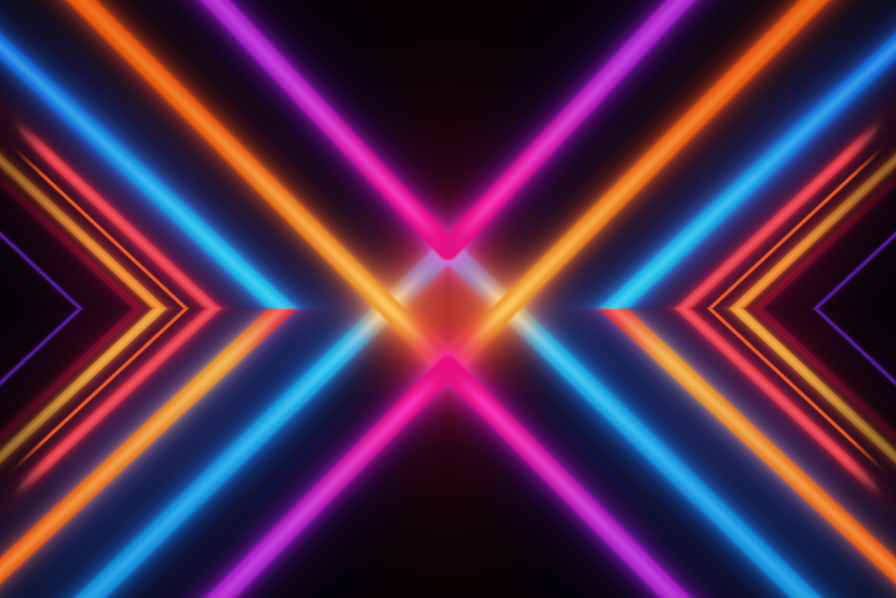
This background is drawn by a WebGL 1 fragment shader. Its source:

```glsl
precision highp float;

uniform vec2 u_resolution;

// Layout, in canvas heights; x is measured from the mirror axis
const float MID_Y = 0.484;
const float CHEVRON_SLOPE = 1.075;
const vec2 UPPER_CROSS = vec2(0.0, 0.583);
const vec2 LOWER_CROSS = vec2(0.0, 0.387);
const vec2 SIDE_CROSS = vec2(0.097, 0.485);
const vec2 MAGENTA_TOP = vec2(0.436, 1.05);
const vec2 ORANGE_TOP = vec2(0.663, 1.05);
const vec2 CYAN_BOTTOM = vec2(0.650, -0.05);
const vec2 MAGENTA_BOTTOM = vec2(0.430, -0.05);
const float BAR_WIDTH = 0.0205;

// Tube colours
const vec3 PINK = vec3(1.0, 0.05, 0.55);
const vec3 PURPLE = vec3(0.72, 0.12, 0.86);
const vec3 ORANGE = vec3(1.0, 0.35, 0.04);
const vec3 AMBER = vec3(1.0, 0.64, 0.13);
const vec3 RED = vec3(0.98, 0.18, 0.16);
const vec3 CRIMSON = vec3(0.42, 0.02, 0.12);
const vec3 CYAN = vec3(0.08, 0.76, 0.96);
const vec3 BLUE = vec3(0.06, 0.42, 0.92);
const vec3 LILAC = vec3(0.62, 0.50, 0.74);
const vec3 VIOLET = vec3(0.32, 0.09, 0.62);

// Wide halo colours
const vec3 NAVY_HALO = vec3(0.06, 0.17, 0.50);
const vec3 VIOLET_HALO = vec3(0.20, 0.02, 0.42);
const vec3 EMBER_HALO = vec3(0.36, 0.05, 0.03);
const vec3 WINE_HALO = vec3(0.20, 0.01, 0.04);

vec3 screenBlend(vec3 a, vec3 b) {
  return 1.0 - (1.0 - a) * (1.0 - clamp(b, 0.0, 1.0));
}

float spot(vec2 p, vec2 center, vec2 radius) {
  vec2 q = (p - center) / radius;
  return exp(-dot(q, q));
}

// x: distance to the segment, y: position along it
vec2 segment(vec2 p, vec2 a, vec2 b) {
  vec2 ab = b - a;
  float t = clamp(dot(p - a, ab) / dot(ab, ab), 0.0, 1.0);
  return vec2(length(p - a - ab * t), t);
}

float chevron(vec2 p, float tip) {
  float offset = p.x - tip - CHEVRON_SLOPE * abs(p.y - MID_Y);
  return abs(offset) / length(vec2(1.0, CHEVRON_SLOPE));
}

// Lays a tube with a hot core, a tight glow and a wide halo over the base
vec3 neon(vec3 base, float d, float width, vec3 tube, vec3 halo, float reach, float heat) {
  float pixel = 1.0 / u_resolution.y;
  float body = 1.0 - smoothstep(width * 0.65, width + pixel, d);
  float core = exp(-pow(d / (width * 0.5), 2.0));
  float glow = exp(-max(d - width, 0.0) / (width * 0.7));
  vec3 lit = screenBlend(base, tube * 0.38 * glow + halo * exp(-d / reach));
  vec3 fill = mix(tube * 0.9, sqrt(tube), core * heat);
  float opacity = smoothstep(0.0, 0.4, max(tube.r, tube.b));
  return mix(lit, fill, 0.95 * body * opacity);
}

// Bar of the central lattice, tinted amber where it crosses another
vec3 bar(vec3 base, vec2 p, vec2 a, vec2 b, vec3 nearColor, vec3 farColor,
         vec3 halo, float reach) {
  vec2 s = segment(p, a, b);
  vec3 tube = mix(nearColor, farColor, smoothstep(0.05, 0.75, s.y));
  tube = mix(tube, AMBER, 0.85 * spot(p, SIDE_CROSS, vec2(0.05)));
  float heat = mix(1.0, 0.45, s.y) * smoothstep(0.0, 0.15, s.y);
  return neon(base, s.x, BAR_WIDTH, tube, halo * mix(1.0, 0.55, s.y), reach, heat);
}

void main() {
  vec2 p = gl_FragCoord.xy / u_resolution.y;
  p.x = abs(p.x - 0.5 * u_resolution.x / u_resolution.y);

  // Ambient light around the center and behind the side chevrons
  vec3 color = vec3(0.010, 0.004, 0.014);
  color += vec3(0.17, 0.01, 0.01) * spot(p, vec2(0.0, MID_Y), vec2(0.13, 0.34));
  color += vec3(0.34, 0.14, 0.0) * spot(p, vec2(0.0, MID_Y), vec2(0.11, 0.10));
  color += vec3(0.28, 0.11, 0.0) * spot(p, SIDE_CROSS, vec2(0.075));
  color += vec3(0.26, 0.0, 0.07) * spot(p, UPPER_CROSS, vec2(0.07));
  color += vec3(0.26, 0.0, 0.05) * spot(p, LOWER_CROSS, vec2(0.07));
  color += vec3(0.08, 0.0, 0.02) * spot(p, vec2(0.50, MID_Y), vec2(0.16, 0.24));

  // Nested side chevrons, dimmer toward the canvas edge
  float outward = smoothstep(0.30, 0.78, p.x);
  float upper = smoothstep(-0.003, 0.003, p.y - MID_Y);
  float dim = 1.0 - 0.5 * smoothstep(0.55, 0.78, p.x);
  float redEnd = 1.0 - smoothstep(0.66, 0.745, p.x);
  vec3 orangeTube = mix(RED, mix(AMBER, ORANGE, outward), smoothstep(0.26, 0.38, p.x));
  vec3 outerTube = mix(orangeTube, mix(CYAN, BLUE, outward), upper);
  vec3 amberTube = mix(AMBER, ORANGE, 0.35 * upper);
  color = neon(color, chevron(p, 0.615), 0.0026, VIOLET, vec3(0.02, 0.0, 0.04), 0.04, 0.1);
  color = neon(color, chevron(p, 0.518), 0.0060, CRIMSON * dim, vec3(0.0), 0.04, 0.0);
  color = neon(color, chevron(p, 0.482), 0.0085, amberTube * dim, WINE_HALO * dim, 0.05, 0.5);
  color = neon(color, chevron(p, 0.438), 0.0022, ORANGE * redEnd, vec3(0.0), 0.04, 0.1);
  color = neon(color, chevron(p, 0.393), 0.0095, RED * redEnd, WINE_HALO * dim, 0.05, 0.5);
  color = neon(color, chevron(p, 0.277), 0.0185, outerTube, NAVY_HALO * dim, 0.065, 0.75);

  // Central lattice of crossing bars
  float blueFade = smoothstep(0.05, 0.25, p.x);
  color = bar(color, p, UPPER_CROSS, CYAN_BOTTOM,
              mix(LILAC, CYAN, smoothstep(0.05, 0.20, p.x)),
              mix(CYAN, BLUE, 0.5), NAVY_HALO * blueFade, 0.065);
  color = bar(color, p, LOWER_CROSS, ORANGE_TOP,
              mix(RED, AMBER, smoothstep(0.0, 0.12, p.x)), ORANGE, EMBER_HALO, 0.04);
  color = bar(color, p, UPPER_CROSS, MAGENTA_TOP, PINK, PURPLE, VIOLET_HALO, 0.045);
  color = bar(color, p, LOWER_CROSS, MAGENTA_BOTTOM, PINK, PURPLE, VIOLET_HALO, 0.045);

  gl_FragColor = vec4(color, 1.0);
}
```
